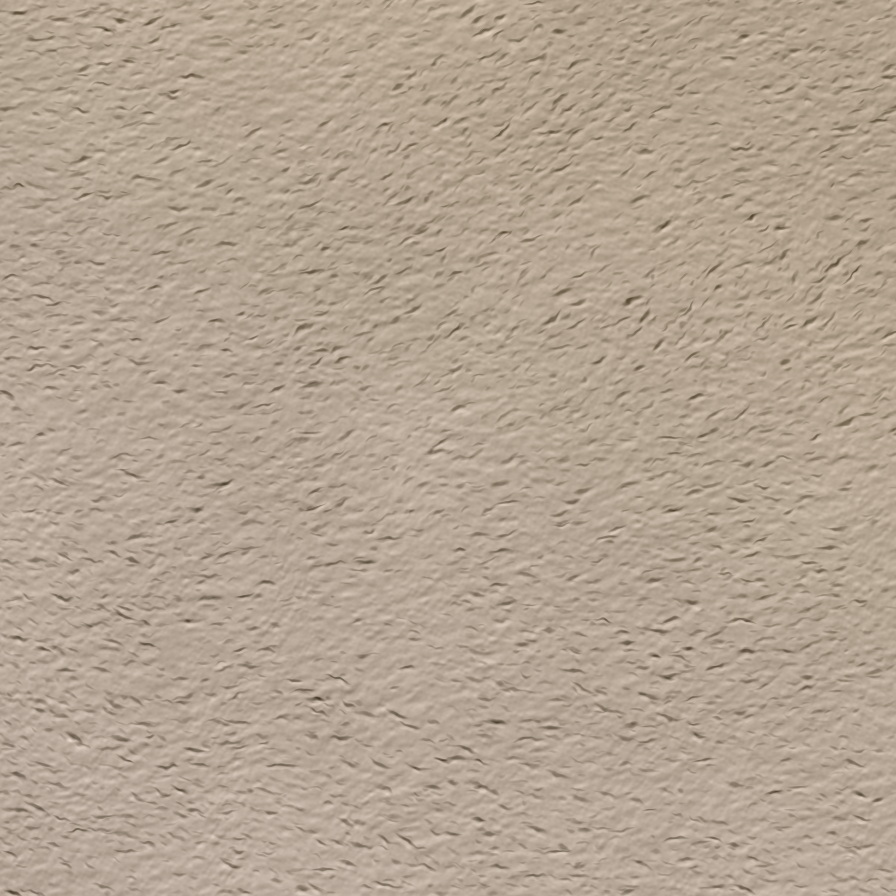
Write a WebGL 1 fragment shader that draws this texture.

```glsl
precision highp float;
// Beige stucco wall with wind-swept ridges and short dark gouges.
uniform vec2 u_resolution;

const vec3 PLASTER = vec3(0.719, 0.660, 0.594);
const vec3 SHADE_TINT = vec3(1.0, 0.98, 1.0);
const vec3 OCHRE_SHIFT = vec3(-0.006, -0.009, -0.024);
const vec3 ROSE_SHIFT = vec3(0.002, 0.001, 0.014);

float hash(vec2 p) {
  return fract(sin(dot(p, vec2(127.1, 311.7))) * 43758.5453);
}

float noise(vec2 p) {
  vec2 cell = floor(p);
  vec2 f = fract(p);
  vec2 u = f * f * (3.0 - 2.0 * f);
  float bottom = mix(hash(cell), hash(cell + vec2(1.0, 0.0)), u.x);
  float top = mix(hash(cell + vec2(0.0, 1.0)), hash(cell + 1.0), u.x);
  return mix(bottom, top, u.y);
}

vec2 rotate(vec2 p, float angle) {
  float c = cos(angle);
  float s = sin(angle);
  return vec2(c * p.x + s * p.y, c * p.y - s * p.x);
}

// Trowel direction: level at the lower left, rising to the upper right.
float strokeAngle(vec2 p) {
  float rise = smoothstep(0.15, 0.75, p.y) * mix(0.5, 1.0, smoothstep(0.0, 0.6, p.x));
  return mix(-0.08, 0.42, rise) + 0.5 * (noise(p * 5.0 + 3.7) - 0.5);
}

// Height of the rough plaster, stretched along the strokes.
float plasterHeight(vec2 p) {
  vec2 warp = vec2(noise(p * 14.0), noise(p * 14.0 + 31.0)) - 0.5;
  vec2 q = rotate(p + 0.018 * warp, 0.22);
  float coarse = noise(q * vec2(58.0, 110.0));
  float medium = noise(q * vec2(115.0, 190.0) + 17.0);
  float fine = noise(q * vec2(210.0, 270.0) + 53.0);
  return 0.45 * coarse + 0.37 * medium + 0.18 * fine;
}

// Tapered bent gouge: dark core with a faint lit lip below it.
float gouge(vec2 d, float halfLength, float halfWidth, float bend) {
  d.y -= bend * d.x * d.x / halfLength;
  vec2 size = vec2(halfLength, halfWidth);
  float core = 1.0 - smoothstep(0.25, 1.25, length(d / size));
  vec2 below = d + vec2(0.0, 2.0 * halfWidth);
  float lip = 1.0 - smoothstep(0.2, 1.3, length(below / size));
  return 0.28 * lip * (1.0 - core) - core;
}

// One jittered gouge per grid cell, thinned out into loose clusters.
float gougeLayer(vec2 p, float cells, float density, float width, float seed) {
  vec2 home = floor(p * cells);
  float sum = 0.0;
  for (int j = -1; j <= 1; j++) {
    for (int i = -1; i <= 1; i++) {
      vec2 id = home + vec2(float(i), float(j));
      vec2 key = id + seed;
      vec2 jitter = vec2(hash(key + 1.3), hash(key + 7.9));
      vec2 center = (id + 0.1 + 0.8 * jitter) / cells;
      float cluster = mix(0.3, 1.7, noise(center * 9.0 + seed));
      float present = step(hash(key + 13.1), density * cluster);
      float angle = strokeAngle(center) + 0.65 * (hash(key + 19.7) - 0.5);
      float halfLength = mix(0.25, 0.62, hash(key + 23.3)) / cells;
      float halfWidth = width * mix(0.7, 1.25, hash(key + 29.9));
      float bend = 0.4 * (hash(key + 37.1) - 0.5);
      float depth = mix(0.35, 1.0, hash(key + 41.3));
      vec2 local = rotate(p - center, angle);
      sum += present * depth * gouge(local, halfLength, halfWidth, bend);
    }
  }
  return sum;
}

void main() {
  vec2 p = gl_FragCoord.xy / min(u_resolution.x, u_resolution.y);

  // Raking light: brightness follows the slope of the surface.
  vec2 lightStep = vec2(-0.0014, 0.0038);
  float relief = plasterHeight(p) - plasterHeight(p + lightStep);
  float grain = noise(rotate(p, 0.3) * vec2(300.0, 380.0) + 7.0) - 0.5;

  // Ragged outlines for the gouges.
  vec2 ragged = vec2(noise(p * 150.0), noise(p * 150.0 + 71.0)) - 0.5;
  vec2 q = p + 0.0032 * ragged;
  float deep = gougeLayer(q, 38.0, 0.52, 0.0023, 5.0);
  float shallow = gougeLayer(q, 64.0, 0.68, 0.0020, 91.0);

  // Uneven broad shading, dimmer toward the upper right corner.
  float drift = noise(p * 4.0 + 9.0) + 0.7 * noise(p * 11.0 + 23.0) - 0.85;
  float falloff = smoothstep(0.6, 1.4, length(p - vec2(0.1, 0.3)));
  float broad = 0.028 * drift - 0.025 * falloff;
  float tone = 0.235 * relief + 0.032 * grain + 0.27 * deep + 0.15 * shallow + broad;

  // Warmer toward the upper right, rosier toward the bottom.
  float warmth = smoothstep(0.1, 1.0, 0.7 * p.y + 0.4 * p.x);
  vec3 color = PLASTER + mix(ROSE_SHIFT, OCHRE_SHIFT, warmth);
  gl_FragColor = vec4(color + tone * SHADE_TINT, 1.0);
}
```
